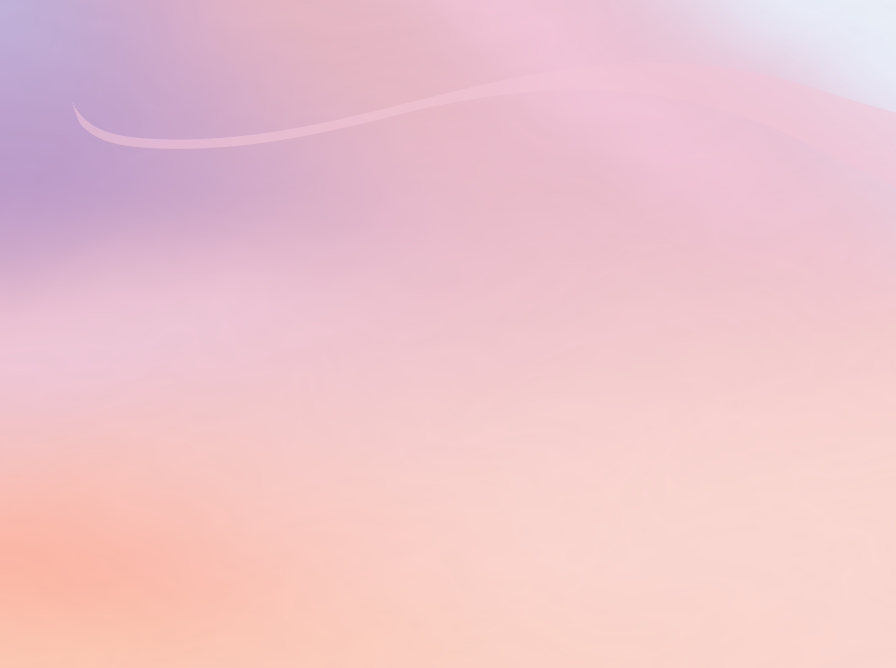
Reproduce this background procedurally as a Shadertoy shader.

```glsl
// A soft pastel sky: violet at the upper left, coral below, pale light at the
// upper right, crossed by one thin translucent ribbon. Built from blended
// glows and slanted ramps, with a faint cellular brush grain.

const vec3 ROSE       = vec3(0.915, 0.735, 0.795);
const vec3 BLUSH      = vec3(0.978, 0.840, 0.818);
const vec3 DUSTY_ROSE = vec3(0.885, 0.705, 0.750);
const vec3 VIOLET     = vec3(0.740, 0.610, 0.785);
const vec3 PERIWINKLE = vec3(0.755, 0.690, 0.845);
const vec3 MIST       = vec3(0.930, 0.790, 0.865);
const vec3 CORAL      = vec3(0.985, 0.700, 0.630);
const vec3 PEACH      = vec3(0.985, 0.795, 0.700);
const vec3 PINK       = vec3(0.950, 0.785, 0.860);
const vec3 LAVENDER   = vec3(0.900, 0.830, 0.910);
const vec3 PALE       = vec3(0.910, 0.930, 0.965);
const vec3 RIBBON     = vec3(0.950, 0.780, 0.840);

const float RIBBON_ALPHA = 0.55;
const float RIBBON_TIP   = 0.079;
const float RIBBON_THIN  = 0.014;
const float RIBBON_FLARE = 0.098;
const float WARP         = 0.007;
const float GRAIN        = 0.008;

float glow(vec2 p, vec2 center, vec2 radius) {
    vec2 d = (p - center) / radius;
    return exp(-dot(d, d));
}

vec2 hash2(vec2 cell) {
    vec2 k = vec2(dot(cell, vec2(127.1, 311.7)), dot(cell, vec2(269.5, 183.3)));
    return fract(sin(k) * 43758.5);
}

// Cellular noise: distance to the closest scattered point
float cellular(vec2 p) {
    vec2 base = floor(p), f = fract(p);
    float nearest = 2.0;
    for (int j = -1; j <= 1; j++)
    for (int i = -1; i <= 1; i++) {
        vec2 o = vec2(i, j);
        nearest = min(nearest, length(o + hash2(base + o) - f));
    }
    return nearest;
}

vec3 sky(vec2 p) {
    // Rose to blush ramp, tilted to the right
    vec3 col = mix(ROSE, BLUSH, smoothstep(0.2, 0.85, p.y + 0.22 * (p.x - 0.6)));
    col = mix(col, DUSTY_ROSE, 0.65 * glow(p, vec2(0.38, 0.05), vec2(0.15, 0.20)));

    // Violet mass and the lilac mist under it
    float violet = (1.0 - smoothstep(0.0, 0.36 + 0.7 * p.y, p.x))
                 * (1.0 - smoothstep(0.27, 0.53, p.y + 0.12 * p.x));
    vec3 violetTone = mix(VIOLET, PERIWINKLE, glow(p, vec2(0.0), vec2(0.15, 0.16)));
    col = mix(col, violetTone, violet);
    float mist = exp(-pow((p.y - 0.54 + 0.2 * p.x) / 0.10, 2.0));
    col = mix(col, MIST, 0.7 * mist * (1.0 - smoothstep(0.1, 0.6, p.x)));

    // Warm light at the lower left
    col = mix(col, CORAL, 0.9 * glow(p, vec2(0.0, 0.88), vec2(0.38, 0.20)));
    col = mix(col, PEACH, 0.65 * smoothstep(0.82, 1.0, p.y) * (1.0 - p.x));

    // Pink ridge and pale corner along a falling diagonal
    float diagonal = p.x - 0.55 - 0.95 * p.y;
    float ridge = exp(-pow(diagonal / 0.11, 2.0));
    col = mix(col, PINK, 0.7 * ridge * (1.0 - smoothstep(0.2, 0.5, p.y)));
    vec3 light = mix(LAVENDER, PALE, smoothstep(0.1, 0.42, diagonal));
    return mix(col, light, smoothstep(0.0, 0.33, diagonal));
}

// Coverage of a hooked wave that widens to the right
float ribbon(vec2 p) {
    float top = 0.1515 + 0.0575 * cos((p.x - 0.195) * 5.872)
              - 0.046 * exp(-max(p.x - RIBBON_TIP, 0.0) / 0.02)
              + 0.016 * smoothstep(0.8, 1.0, p.x);
    float flare = pow(max((p.x - 0.46) / 0.54, 0.0), 1.5);
    float thickness = RIBBON_THIN * smoothstep(RIBBON_TIP, 0.09, p.x)
                    + RIBBON_FLARE * flare;
    float inside = min(p.y - top, top + thickness - p.y);
    float edge = clamp(inside * iResolution.y + 0.5, 0.0, 1.0);
    return edge * step(RIBBON_TIP, p.x);
}

void mainImage(out vec4 fragColor, in vec2 fragCoord) {
    // x runs right, y runs down, both from 0 to 1
    vec2 p = fragCoord / iResolution.xy;
    p.y = 1.0 - p.y;

    // Layered sines loosen the ramps
    vec2 sway = sin(p.yx * vec2(17.0, 13.0) + 2.0 * sin(p * 9.0))
              + 0.4 * sin(p.yx * 41.0 + p * 23.0);
    vec3 col = sky(p + WARP * sway);

    // Slanted dabs of brush grain
    vec2 dab = vec2(p.x + 0.3 * p.y, p.y - 0.2 * p.x) * vec2(22.0, 34.0);
    col += GRAIN * (cellular(dab + sway) - 0.5);

    col = mix(col, RIBBON, RIBBON_ALPHA * ribbon(p));
    fragColor = vec4(clamp(col, 0.0, 1.0), 1.0);
}
```
